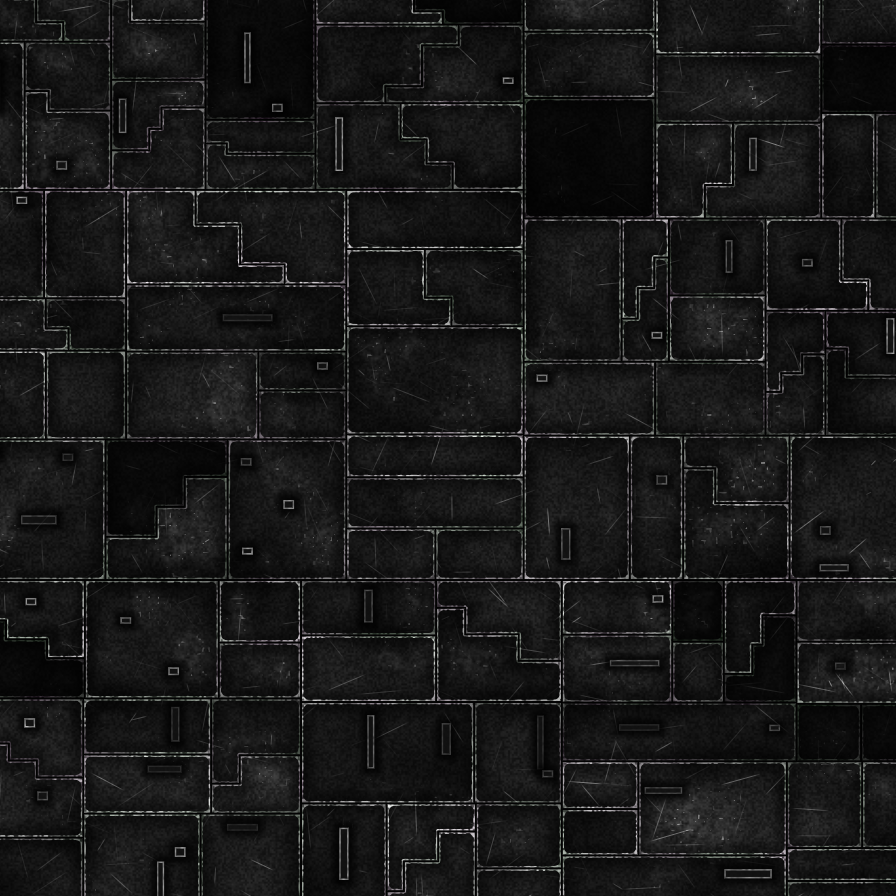
Give the GLSL for this texture, as a Shadertoy shader.

```glsl
const float MARGIN = 0.03;         // layout runs past the canvas
const float MIN_AREA = 0.024;      // boxes below this are not cut again
const float SEAM_CHANCE = 0.62;    // boxes with an extra stepped seam
const float GAP = 0.0011;          // half width of the dark joint
const float RIM = 0.0014;          // width of the worn bright rim
const float CORNER = 0.0085;
const float RIM_LIGHT = 0.52;
const float DARK_CHANCE = 0.10;
const int SCRATCH_LAYERS = 7;

struct Panel { float edge; float inner; float id; };

float hash(vec2 p) {
    vec3 q = fract(p.xyx * 0.1031);
    q += dot(q, q.yzx + 33.33);
    return fract((q.x + q.y) * q.z);
}

float noise(vec2 p) {
    vec2 i = floor(p), f = fract(p);
    f = f * f * (3.0 - 2.0 * f);
    return mix(mix(hash(i), hash(i + vec2(1, 0)), f.x),
               mix(hash(i + vec2(0, 1)), hash(i + vec2(1, 1)), f.x), f.y);
}

float fbm(vec2 p) {
    float sum = 0.0, amp = 0.5;
    for (int i = 0; i < 5; i++) {
        sum += amp * noise(p);
        p = mat2(1.6, 1.2, -1.2, 1.6) * p + 17.0;
        amp *= 0.55;
    }
    return sum;
}

// Pixel coverage of the interval lo..hi at distance d
float band(float d, float lo, float hi) {
    float h = 0.5 / iResolution.y;
    return max(0.0, min(hi, d + h) - max(lo, d - h)) / (2.0 * h);
}

float axisSegment(vec2 p, vec2 a, vec2 b) {
    return length(p - clamp(p, min(a, b), max(a, b)));
}

// Recursive box cuts, then an optional stepped seam through the last box
Panel findPanel(vec2 p) {
    vec2 lo = vec2(-MARGIN), hi = vec2(1.0 + MARGIN);
    float id = 1.0;
    for (int i = 0; i < 8; i++) {
        vec2 size = hi - lo;
        if (size.x * size.y < MIN_AREA) break;
        int axis = size.x > size.y * mix(0.7, 1.7, hash(vec2(id, 2))) ? 0 : 1;
        float cut = mix(lo[axis], hi[axis], mix(0.3, 0.7, hash(vec2(id, 1))));
        float upper = step(cut, p[axis]);
        if (upper > 0.5) lo[axis] = cut; else hi[axis] = cut;
        id = id * 2.0 + upper;
    }
    vec2 size = hi - lo, q = p - lo, border = min(q, size - q);
    float seam = 1.0, side = 0.0;
    if (hash(vec2(id, 3)) < SEAM_CHANCE) {
        if (size.x > size.y * mix(0.6, 2.2, hash(vec2(id, 4)))) { q = q.yx; size = size.yx; }
        float jog = hash(vec2(id, 6)) < 0.4 ? 0.0 : size.y * mix(0.12, 0.26, hash(vec2(id, 7)));
        if (hash(vec2(id, 12)) < 0.5) jog = -jog;
        float level = size.y * mix(0.44, 0.56, hash(vec2(id, 5))) - jog;
        float start = 0.0;
        for (int k = 0; k < 3; k++) {
            float stepAt = 0.3 + 0.35 * float(k) + 0.25 * (hash(vec2(id, 8 + k)) - 0.5);
            float end = k == 2 ? size.x : size.x * stepAt;
            seam = min(seam, axisSegment(q, vec2(start, level), vec2(end, level)));
            if (q.x >= start && q.x <= end) side = step(level, q.y);
            if (k < 2) {
                if (k == 1 && hash(vec2(id, 14)) < 0.5) jog = 0.0;
                seam = min(seam, axisSegment(q, vec2(end, level), vec2(end, level + jog)));
                level += jog;
            }
            start = end;
        }
    }
    float edge = min(min(border.x, border.y), seam);
    vec3 bevel = max(CORNER - vec3(border, seam), 0.0);
    float inner = max(edge - CORNER, 0.0) + CORNER - length(bevel);
    return Panel(edge, inner, id * 2.0 + side);
}

// Thin straight scratches, one per cell of several rotated grids
float scratches(vec2 p) {
    float sum = 0.0;
    for (int i = 0; i < SCRATCH_LAYERS; i++) {
        float turn = 0.7 + 1.3 * float(i);
        vec2 g = mat2(cos(turn), sin(turn), -sin(turn), cos(turn)) * p * 12.0 + 40.0 * float(i + 1);
        vec2 cell = floor(g);
        float angle = 6.2832 * hash(cell + 3.0);
        vec2 dir = vec2(cos(angle), sin(angle));
        vec2 q = fract(g) - 0.5 - 0.3 * (vec2(hash(cell + 5.0), hash(cell + 9.0)) - 0.5);
        float reach = mix(0.04, 0.34, hash(cell + 13.0));
        float along = dot(q, dir), off = abs(dot(q, vec2(-dir.y, dir.x))) / 12.0;
        float fade = smoothstep(reach, reach * 0.5, abs(along));
        sum += band(off, -0.0005, 0.0005) * fade * pow(hash(cell + 21.0), 2.5);
    }
    return sum;
}

// Recessed slots, kept only where both ends lie clear inside one panel
float addSlots(vec2 p, float light) {
    for (int i = 0; i < 2; i++) {
        float count = i == 0 ? 9.0 : 7.0;
        vec2 g = p * count + 0.37 * float(i), cell = floor(g);
        vec2 seed = cell + 50.0 * float(i + 1);
        float kind = hash(seed + 2.0);
        float reach = kind < 0.3 ? 0.006 : mix(0.014, 0.032, hash(seed + 4.0));
        vec2 halfSize = vec2(reach, mix(0.0035, 0.0055, hash(seed + 6.0)));
        if (kind > 0.62) halfSize = halfSize.yx;
        vec2 room = 0.5 / count - halfSize - 0.014;
        vec2 jitter = 2.0 * vec2(hash(seed + 8.0), hash(seed + 11.0)) - 1.0;
        vec2 center = (cell + 0.5 - 0.37 * float(i)) / count + jitter * max(room, 0.0);
        Panel a = findPanel(center - halfSize), b = findPanel(center + halfSize);
        if (a.id != b.id || min(a.edge, b.edge) < 0.007) continue;
        vec2 q = abs(p - center) - halfSize;
        float d = length(max(q, 0.0)) + min(max(q.x, q.y), 0.0);
        float rim = mix(0.08, 0.58, pow(hash(seed + 15.0), 1.3));
        light *= mix(0.2, 1.0, smoothstep(-0.001, 0.014, d));
        light += 0.05 * band(d, -1.0, 0.0);
        light += rim * band(d, -0.0016, 0.0) * (0.5 + 0.7 * noise(p * 300.0));
    }
    return light;
}

void mainImage(out vec4 fragColor, in vec2 fragCoord) {
    vec2 p = fragCoord / iResolution.xy;
    Panel panel = findPanel(p);
    float dark = step(hash(vec2(panel.id, 31)), DARK_CHANCE);
    float tone = mix(mix(0.78, 1.18, hash(vec2(panel.id, 33))), 0.35, dark);

    // Mottled metal with smudges, grain, dust and scratches
    float grime = fbm(p * 14.0);
    float smudge = smoothstep(0.54, 0.84, fbm(p * 19.0 + 60.0));
    float grain = noise(p * 470.0) - 0.5;
    float light = 0.022 + 0.13 * grime + 0.10 * smudge * noise(p * 210.0);
    light += 0.075 * grain * (0.4 + grime);
    light += 0.40 * smoothstep(0.84, 1.0, noise(p * 300.0 + 90.0)) * smudge;
    light += 0.36 * scratches(p) * (0.3 + grime);
    light *= tone * mix(0.5, 1.0, smoothstep(0.0, 0.024, panel.inner));
    light = addSlots(p, light);

    // Dark joints and chipped bright rims with filled corners
    float chip = noise(p * 420.0 + 7.0);
    float wear = smoothstep(0.1, 0.8, chip) * (0.5 + noise(p * 30.0));
    float rim = band(panel.edge, GAP, 1.0) * band(panel.inner, -1.0, GAP + RIM + 0.0008 * (chip - 0.5));
    float rimLight = RIM_LIGHT * mix(0.4, 1.15, hash(vec2(panel.id, 37))) * (1.0 - 0.6 * dark);
    light *= 1.0 - 0.85 * band(panel.edge, -GAP, GAP);
    light += rim * rimLight * (0.35 + 0.8 * wear);

    float tint = 0.06 * (noise(p * 24.0 + 33.0) - 0.5) * rim;
    fragColor = vec4(max(light + tint * vec3(0.6, -1.0, 0.6), 0.0), 1.0);
}
```
